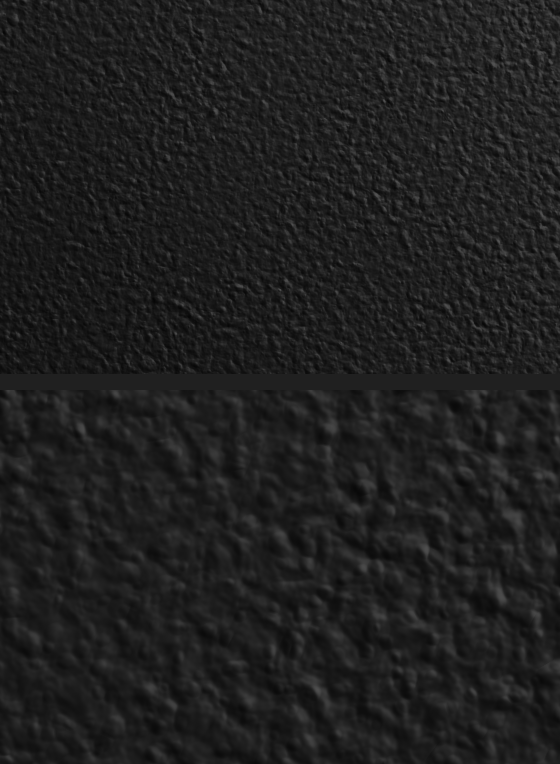
Top: the whole. Bottom: its middle third, enlarged.
Reproduce this texture procedurally as a WebGL 2 fragment shader.

```glsl
#version 300 es
precision highp float;
// Rough black painted plaster under a grazing light from the upper right.
// Creased gradient noise and two sizes of scattered nodules form a height
// field; its slope towards the light brightens or darkens the paint.

uniform vec2 u_resolution;
out vec4 fragColor;

vec2 hash2(vec2 cell) {
    vec3 q = fract(vec3(cell.xyx) * vec3(0.1031, 0.1030, 0.0973));
    q += dot(q, q.yzx + 33.33);
    return fract((q.xx + q.yz) * q.zy);
}

vec2 unitGradient(vec2 cell) {
    float angle = 6.2832 * hash2(cell).x;
    return vec2(cos(angle), sin(angle));
}

float gradientNoise(vec2 p) {
    vec2 i = floor(p), f = p - i;
    vec2 w = f * f * f * (f * (f * 6.0 - 15.0) + 10.0);
    float a = dot(unitGradient(i), f);
    float b = dot(unitGradient(i + vec2(1, 0)), f - vec2(1, 0));
    float c = dot(unitGradient(i + vec2(0, 1)), f - vec2(0, 1));
    float d = dot(unitGradient(i + vec2(1, 1)), f - vec2(1, 1));
    return mix(mix(a, b, w.x), mix(c, d, w.x), w.y);
}

vec2 rotate(vec2 p, float angle) {
    float c = cos(angle), s = sin(angle);
    return vec2(c * p.x - s * p.y, s * p.x + c * p.y);
}

// Steep-sided round nodules of random size, in a share of the cells
float nodules(vec2 p, float share) {
    vec2 home = floor(p);
    float height = 0.0;
    for (int y = -1; y <= 1; y++) {
        for (int x = -1; x <= 1; x++) {
            vec2 cell = home + vec2(x, y);
            vec2 toCentre = p - cell - 0.1 - 0.8 * hash2(cell + 71.0);
            vec2 kind = hash2(cell + 19.0);
            float radius = mix(0.24, 0.5, kind.y);
            float dome = max(0.0, 1.0 - dot(toCentre, toCentre) / (radius * radius));
            height = max(height, step(kind.x, share) * 0.55 * radius * pow(dome, 1.5));
        }
    }
    return height;
}

// Each layer is divided by its frequency, so its factor is its steepness
float surfaceHeight(vec2 p) {
    p += 0.005 * vec2(gradientNoise(p * 25.0 + 40.0), gradientNoise(p * 25.0 + 90.0));
    // Rounded swells that meet in creases
    float swell = gradientNoise(rotate(p, 0.5) * 27.0 + 47.0);
    float height = 0.55 * sqrt(swell * swell + 0.003) / 27.0;
    height += 0.5 * gradientNoise(rotate(p, 1.1) * 43.0 + 93.0) / 43.0;
    height += 0.42 * gradientNoise(rotate(p, 0.3) * 82.0 + 151.0) / 82.0;
    height += 0.26 * gradientNoise(rotate(p, 0.8) * 160.0 + 211.0) / 160.0;
    height += nodules(rotate(p, 0.65) * 34.0 + 95.0, 0.6) / 34.0;
    height += nodules(rotate(p, 0.2) * 58.0 + 133.0, 0.55) / 58.0;
    return height;
}

void main() {
    vec2 p = gl_FragCoord.xy / u_resolution.y;
    vec2 frame = gl_FragCoord.xy / u_resolution - 0.5;

    // Slope facing the light
    vec2 lightStep = 0.0029 * normalize(vec2(0.75, 0.66));
    float slope = (surfaceHeight(p - 0.5 * lightStep)
                 - surfaceHeight(p + 0.5 * lightStep)) / 0.0029;

    // Relief varies in patches and grows slightly towards the right
    float relief = 0.5 + 0.22 * gradientNoise(rotate(p, 0.4) * 4.0 + 15.0) + 0.06 * frame.x;

    // Broad falloff of the light
    float falloff = dot(frame, vec2(0.6, 0.4)) + 0.08 * gradientNoise(p * 2.5 + 3.0);
    float shade = 0.115 * exp(0.6 * falloff + relief * slope);

    // Soft limit on the sheen
    shade = min(shade, 0.2) + 0.13 * (1.0 - exp(-max(shade - 0.2, 0.0) / 0.13));
    fragColor = vec4(vec3(max(shade, 0.025)), 1.0);
}
```
